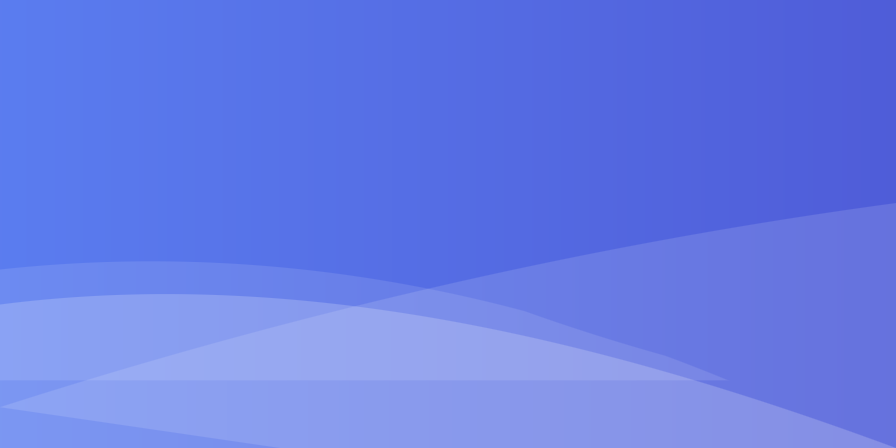
A WebGL 2 fragment shader for this background:

```glsl
#version 300 es
precision highp float;

#define LEFT_BLUE vec3(0.355, 0.488, 0.938)
#define RIGHT_INDIGO vec3(0.310, 0.363, 0.848)
#define VEIL_COLOUR vec3(1.0)
#define BACK_HILL_ALPHA 0.11
#define FRONT_HILL_ALPHA 0.20
#define WEDGE_ALPHA 0.13
#define BACK_HILL_FLOOR 0.151
#define BACK_HILL_TIP 0.8516

uniform vec2 u_resolution;
out vec4 fragColor;

// Cubic with coefficients ordered from the constant term upwards.
float cubic(vec4 k, float x) {
    return k.x + x * (k.y + x * (k.z + x * k.w));
}

// Smooth one-pixel step across the zero line of a height difference.
float coverage(float height) {
    return clamp(height / fwidth(height) + 0.5, 0.0, 1.0);
}

// Broad crest that eases into a thin tail on the right.
float backHillTop(float x) {
    float crest = cubic(vec4(0.3984, 0.2166, -0.641, 0.0), x);
    float tail = cubic(vec4(BACK_HILL_FLOOR, 0.45, 0.49, 0.0), BACK_HILL_TIP - x);
    return min(crest, tail);
}

float frontHillTop(float x) {
    return cubic(vec4(0.3203, 0.256, -0.7343, 0.158), x);
}

// The wedge opens from a point on the left edge.
float wedgeTop(float x) {
    return cubic(vec4(0.0911, 0.6427, -0.187, 0.0), x);
}

float wedgeBottom(float x) {
    return 0.0911 - 0.2915 * x;
}

void main() {
    vec2 p = gl_FragCoord.xy / u_resolution;

    // Horizontal sky gradient
    vec3 colour = mix(LEFT_BLUE, RIGHT_INDIGO, p.x);

    // Shape masks
    float backHill = coverage(backHillTop(p.x) - p.y) * coverage(p.y - BACK_HILL_FLOOR);
    float frontHill = coverage(frontHillTop(p.x) - p.y);
    float wedge = coverage(wedgeTop(p.x) - p.y) * coverage(p.y - wedgeBottom(p.x));

    // Translucent veils, layered
    colour = mix(colour, VEIL_COLOUR, BACK_HILL_ALPHA * backHill);
    colour = mix(colour, VEIL_COLOUR, FRONT_HILL_ALPHA * frontHill);
    colour = mix(colour, VEIL_COLOUR, WEDGE_ALPHA * wedge);

    fragColor = vec4(colour, 1.0);
}
```
